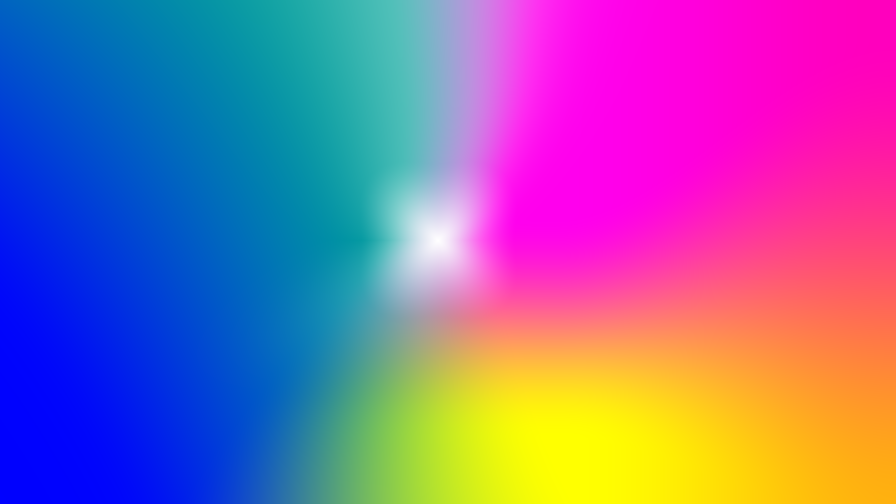
A WebGL 1 fragment shader for this background:

```glsl
precision highp float;

uniform vec2 u_resolution;

const vec3 BLUE = vec3(0.0, 0.0, 1.0);
const vec3 TEAL = vec3(0.0, 0.65, 0.59);
const vec3 MAGENTA = vec3(1.0, 0.0, 0.93);
const vec3 ROSE = vec3(1.0, 0.0, 0.74);
const vec3 YELLOW = vec3(1.0, 1.0, 0.0);
const vec3 ORANGE = vec3(1.0, 0.7, 0.05);
const vec2 FOCUS = vec2(0.489, 0.523);

// Clamp to 0..1 with rounded corners
float softClamp(float x, float softness) {
  float low = 0.5 * (x + sqrt(x * x + softness * softness));
  float rest = 1.0 - low;
  return clamp(1.0 - 0.5 * (rest + sqrt(rest * rest + softness * softness)), 0.0, 1.0);
}

// Blue corner rising diagonally into teal
vec3 coolField(vec2 uv) {
  float rise = -0.45 + 1.05 * uv.y + uv.x * (3.0 - 1.7 * uv.y);
  return mix(BLUE, TEAL, softClamp(rise, 0.12));
}

// Magenta above, yellow to orange below, with a wider fade at the right
vec3 warmField(vec2 uv) {
  float spread = smoothstep(0.62, 1.0, uv.x);
  float low = mix(0.13, -0.05, spread);
  float high = mix(0.57, 0.93, spread);
  vec3 upper = mix(MAGENTA, ROSE, spread);
  vec3 lower = mix(YELLOW, ORANGE, smoothstep(0.64, 1.0, uv.x));
  return mix(lower, upper, smoothstep(low, high, uv.y));
}

// Horizontal position of the seam between the two fields
float seamCenter(float y) {
  return mix(0.423, 0.52, smoothstep(0.0, 0.85, y));
}

// Seam half width, narrowest beside the focus
float seamWidth(float rise) {
  return 0.055 + 0.073 * max(rise, 0.0) + 0.33 * max(-rise, 0.0);
}

// Pale veil along the seam, wider on its cool side
float seamVeil(float offset, float y, float rise) {
  float reach = 0.05 + 0.2 * pow(abs(rise), 0.7);
  reach *= mix(1.0, 0.55, smoothstep(-0.01, 0.01, offset));
  float ratio = offset / reach;
  return 0.4 * smoothstep(0.2, 0.55, y) * exp(-ratio * ratio);
}

// Pointed glow with four faint diagonal rays
float starGlow(vec2 p, float radius) {
  float dist = length(p);
  vec2 dir = p / max(dist, 0.0001);
  float fourfold = 1.0 - 8.0 * dir.x * dir.x * dir.y * dir.y;
  float reach = radius * (1.0 - 0.1 * fourfold);
  return pow(max(1.0 - dist / reach, 0.0), 1.4);
}

void main() {
  vec2 uv = gl_FragCoord.xy / u_resolution;
  vec2 fromFocus = uv - FOCUS;
  float aspect = u_resolution.x / u_resolution.y;

  // Join the cool and warm sides
  float offset = uv.x - seamCenter(uv.y);
  float width = seamWidth(fromFocus.y);
  vec3 color = mix(coolField(uv), warmField(uv), smoothstep(-width, width, offset));

  // Lift the seam and the focus towards white
  float veil = seamVeil(offset, uv.y, fromFocus.y);
  float glow = starGlow(fromFocus * vec2(aspect, 1.0), 0.17);
  float light = 1.0 - (1.0 - veil) * (1.0 - glow);
  gl_FragColor = vec4(mix(color, vec3(1.0), light), 1.0);
}
```
